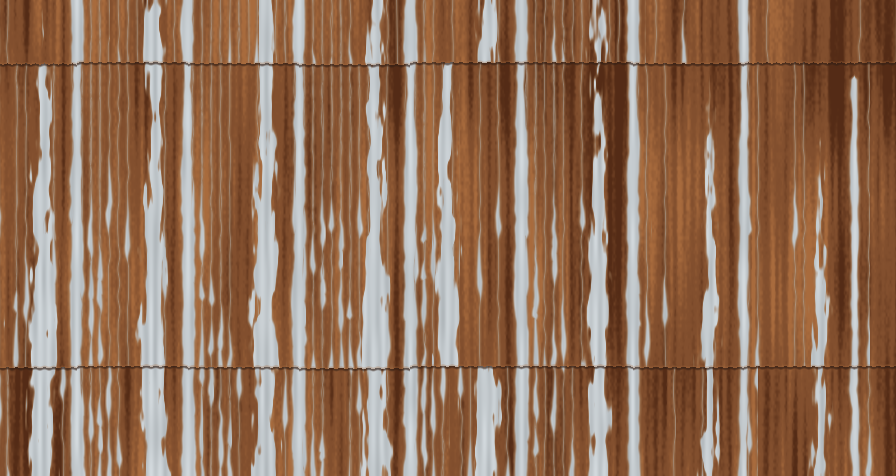
Reproduce this texture procedurally as a WebGL 2 fragment shader.

```glsl
#version 300 es
precision highp float;

uniform vec2 u_resolution;
out vec4 fragColor;

const float PANEL_WIDTH = 0.12407;  // fraction of canvas width
const float FIRST_JOINT = 0.0859;
const float SHEET_HEIGHT = 0.638;   // fraction of canvas height
const float SHEET_BASE = 0.229;
const float RIDGES = 12.0;          // corrugations per panel
const float TAU = 6.28318;

const vec3 DARK_RUST = vec3(0.33, 0.17, 0.085);
const vec3 MID_RUST = vec3(0.51, 0.31, 0.18);
const vec3 LIGHT_RUST = vec3(0.66, 0.42, 0.24);
const vec3 TAN_EDGE = vec3(0.65, 0.50, 0.36);
const vec3 ZINC = vec3(0.76, 0.785, 0.80);
const vec3 SHADOW = vec3(0.20, 0.12, 0.08);

float hash(vec2 p) {
  vec3 q = fract(p.xyx * 0.1031);
  q += dot(q, q.yzx + 33.33);
  return fract((q.x + q.y) * q.z);
}

float noise(vec2 p) {
  vec2 i = floor(p), f = fract(p);
  f = f * f * (3.0 - 2.0 * f);
  return mix(mix(hash(i), hash(i + vec2(1, 0)), f.x),
             mix(hash(i + vec2(0, 1)), hash(i + vec2(1, 1)), f.x), f.y);
}

// Narrow bare strip over each vertical joint; positive inside
float jointStrip(float u, float v, float row, float h) {
  float k = floor(u + 0.5);
  float halfWidth = mix(0.052, 0.033, smoothstep(4.5, 7.0, k));
  halfWidth *= 1.0 - 0.35 * smoothstep(0.6, 1.0, h) * step(-0.5, row);
  halfWidth += 0.026 * (noise(vec2(k * 7.0 + sign(u - k), v * 16.0)) - 0.5);
  halfWidth += 0.014 * (noise(vec2(u * 20.0, v * 50.0)) - 0.5);
  float missing = step(6.5, k) * smoothstep(0.83, 0.86, v);
  float sway = 0.02 * (noise(vec2(k * 5.0, v * 5.0)) - 0.5);
  return halfWidth - abs(u - k + sway) - 0.1 * missing;
}

// Wide ragged strip left of each joint, thinning upward and to the right
float wornStrip(float u, float v, float row, float h) {
  float x = u + 0.31;
  float k = floor(x + 0.5);
  float shift = (k == 4.0 && row == 0.0) ? -0.37 : 0.0;
  float level = row < 0.0 ? h - 0.6 : (row > 0.0 ? h + 0.55 : h);
  float fade = smoothstep(4.0, 7.0, k);
  float halfWidth = mix(0.105, 0.035, level) * mix(1.0, 0.5, fade);
  halfWidth -= fade * fade * 0.12 * max(level - 0.15, 0.0);
  halfWidth -= 0.1 * step(0.5, row) * step(0.5, abs(k - 3.0) - 2.0);
  float rag = 0.11 * (noise(vec2(u * 26.0, v * 17.0)) - 0.5)
            + 0.05 * (noise(vec2(u * 44.0, v * 40.0)) - 0.5);
  return halfWidth - abs(x - k - shift) + rag;
}

// Pointed bare streak on one ridge
float streak(float x, float h, vec2 seed) {
  float base = 0.55 * pow(hash(seed), 1.4) - 0.1;
  float len = mix(0.08, 0.30, hash(seed + 17.3));
  float t = (h - base) / len;
  float halfWidth = 0.42 * smoothstep(0.0, 0.3, t) * max(1.0 - t, 0.0);
  float sway = 0.25 * (noise(vec2(seed.x * 3.1, h * 22.0)) - 0.5);
  return halfWidth - abs(x + sway) - 0.03;
}

float streaks(float u, float x, float row, float h) {
  float column = floor(u * RIDGES);
  float d = u - floor(u + 0.5);
  float level = row < 0.0 ? h - 0.6 : (row > 0.0 ? h + 0.45 : h);
  float density = d > 0.03 ? mix(0.75, 0.3, d * 2.0) : 0.16;
  density *= 1.0 - 0.9 * smoothstep(0.55, 0.78, x);
  float field = -1.0;
  for (float i = 0.0; i < 4.0; i++) {
    vec2 seed = vec2(column + 40.0 + i * 53.0, row * 9.0 + i + 20.0);
    float present = step(hash(seed + 5.7), density);
    field = max(field, mix(-1.0, streak(fract(u * RIDGES) - 0.5, level, seed), present));
  }
  return field / RIDGES;
}

vec3 rust(float u, vec2 uv, float h) {
  float d = u - floor(u + 0.5);
  float tone = 0.52 + 0.55 * (noise(vec2(u * 11.0, uv.y * 2.0)) - 0.5)
    + 0.38 * (noise(vec2(u * 34.0, uv.y * 5.0)) - 0.5)
    + 0.40 * (noise(vec2(u * 1.7, uv.y * 3.0 + 8.0)) - 0.5)
    + 0.16 * (noise(vec2(u * 60.0, uv.y * 130.0)) - 0.5);
  tone += 0.10 * cos(TAU * RIDGES * u);
  tone -= 0.25 * exp(-pow((d + 0.13) / 0.055, 2.0));
  tone -= 0.16 * smoothstep(0.5, 1.0, h) - 0.08;
  tone -= 0.55 * smoothstep(0.84, 1.0, uv.x) * smoothstep(0.3, 1.0, uv.y);
  vec3 low = mix(DARK_RUST, MID_RUST, smoothstep(0.0, 0.5, tone));
  return mix(low, LIGHT_RUST, smoothstep(0.5, 1.0, tone));
}

void main() {
  vec2 uv = gl_FragCoord.xy / u_resolution;
  float u = (uv.x - FIRST_JOINT) / PANEL_WIDTH;
  float sag = 0.006 * (hash(vec2(floor(u) + 30.0, 3.0)) - 0.5);
  float sheet = (uv.y - SHEET_BASE + sag + 0.0012 * cos(TAU * RIDGES * u)) / SHEET_HEIGHT;
  float row = floor(sheet), h = fract(sheet);

  // Bare metal with a tan fringe over the rust
  float bare = max(jointStrip(u, uv.y, row, h), wornStrip(u, uv.y, row, h));
  bare = max(bare, streaks(u, uv.x, row, h));
  float soft = max(0.012, 0.8 / (u_resolution.x * PANEL_WIDTH));
  vec3 zinc = ZINC + 0.035 * cos(TAU * RIDGES * u)
    + 0.07 * (noise(vec2(u * 30.0, uv.y * 12.0)) - 0.5);
  vec3 color = rust(u, uv, h);
  color = mix(color, TAN_EDGE, 0.6 * smoothstep(-0.03, 0.0, bare));
  color = mix(color, zinc, smoothstep(-soft, soft, bare));

  // Lapped sheet ends: lit lip above, shadow below
  float below = (1.0 - h) * SHEET_HEIGHT, above = h * SHEET_HEIGHT;
  color = mix(color, SHADOW, 0.65 * (1.0 - smoothstep(0.002, 0.007, below)));
  color = mix(color, LIGHT_RUST, 0.3 * (1.0 - smoothstep(0.001, 0.005, above)));
  fragColor = vec4(color, 1.0);
}
```
